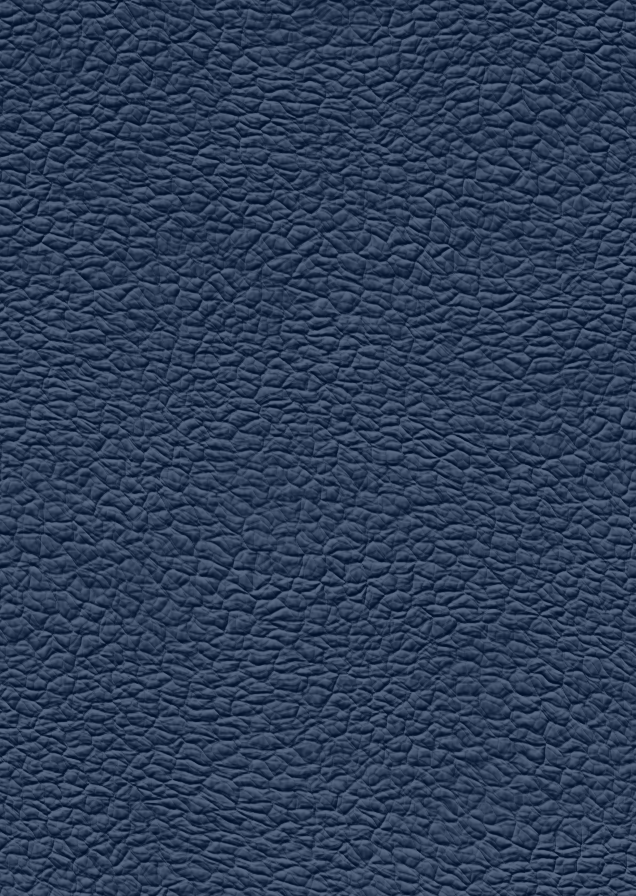
Write a Shadertoy shader that draws this texture.

```glsl
// Navy blue pebbled leather with fine wrinkles, lit from above.
#define BASE_COLOR vec3(0.180, 0.243, 0.343)
#define PEBBLES vec2(37.0, 61.0)   // pebbles per canvas height, across and up
#define TILT 0.13                  // downward slant of the rows
#define EDGE_SHARPNESS 6.0         // steepness of the pebble rims
#define FINE_DEPTH 0.32            // depth of the small pebbles
#define WRINKLE_DEPTH 0.34         // depth of the long diagonal creases
#define LIGHT_DIR vec2(-0.28, 0.96)
#define RELIEF_STEP 0.0014         // half width of the slope sample
#define RELIEF 0.41                // contrast of the shading
#define GRAIN 0.10                 // strength of the surface grain
#define TONE_LIMIT 0.19            // soft limit of light and dark

vec2 hash2(vec2 cell) {
    vec3 a = fract(cell.xyx * vec3(0.1031, 0.1030, 0.0973));
    a += dot(a, a.yzx + 33.33);
    return fract((a.xx + a.yz) * a.zy);
}

float cornerSlope(vec2 corner, vec2 offset) {
    float angle = 6.2832 * hash2(corner).x;
    return dot(vec2(cos(angle), sin(angle)), offset);
}

float gradientNoise(vec2 p) {
    vec2 i = floor(p), f = p - i;
    vec2 u = f * f * f * (f * (f * 6.0 - 15.0) + 10.0);
    vec2 e = vec2(1.0, 0.0);
    float low = mix(cornerSlope(i, f), cornerSlope(i + e, f - e), u.x);
    float high = mix(cornerSlope(i + e.yx, f - e.yx),
                     cornerSlope(i + e.xx, f - e.xx), u.x);
    return mix(low, high, u.y);
}

// Distance to the nearest border between irregular cells
float cellBorder(vec2 p) {
    vec2 i = floor(p), f = p - i;
    vec2 nearest = vec2(0.0);
    float best = 8.0;
    for (int y = -1; y <= 1; y++)
    for (int x = -1; x <= 1; x++) {
        vec2 g = vec2(x, y);
        vec2 r = g + 0.08 + 0.84 * hash2(i + g) - f;
        float d = dot(r, r);
        if (d < best) { best = d; nearest = r; }
    }
    float border = 1.0;
    for (int y = -1; y <= 1; y++)
    for (int x = -1; x <= 1; x++) {
        vec2 g = vec2(x, y);
        vec2 r = g + 0.08 + 0.84 * hash2(i + g) - f;
        vec2 across = r - nearest;
        if (dot(across, across) > 0.0001)
            border = min(border, dot(0.5 * (r + nearest), normalize(across)));
    }
    return max(border, 0.0);
}

float pebble(vec2 p) {
    return 1.0 - exp(-EDGE_SHARPNESS * cellBorder(p));
}

// Thin grooves along the zero lines of stretched noise
float wrinkle(vec2 p, float slant) {
    vec2 q = vec2(p.x, p.y + slant * p.x) * vec2(8.0, 30.0);
    return exp(-12.0 * abs(gradientNoise(q + 40.0 * slant)));
}

float leatherHeight(vec2 p) {
    // Bend the rows broadly, then roughen the pebble outlines
    vec2 q = p + vec2(0.0, TILT * p.x);
    q += 0.030 * vec2(gradientNoise(p * 5.0 + 3.7), gradientNoise(p * 4.5 + 19.3));
    q += 0.006 * vec2(gradientNoise(p * 44.0 + 7.1), gradientNoise(p * 44.0 + 31.9));

    float depth = 0.85 + 0.5 * gradientNoise(p * vec2(9.0, 13.0) + 53.0);
    float height = depth * pebble(q * PEBBLES);
    height += FINE_DEPTH * pebble(q * PEBBLES * 1.85 + 11.0);
    height -= WRINKLE_DEPTH * (wrinkle(q, 0.50) + wrinkle(q, -0.62));
    return height;
}

void mainImage(out vec4 fragColor, in vec2 fragCoord) {
    vec2 p = fragCoord / iResolution.y;

    // Surfaces that face the light brighten, the far sides darken
    vec2 toLight = LIGHT_DIR * RELIEF_STEP;
    float towards = leatherHeight(p + toLight);
    float away = leatherHeight(p - toLight);
    float tone = RELIEF * (away - towards);

    // Slightly dark creases, fine grain and a broad change of tone
    tone += 0.035 * (0.5 * (towards + away) - 0.54);
    tone += GRAIN * gradientNoise(p * 210.0);
    tone += 0.5 * GRAIN * gradientNoise(p * 95.0 + 71.0);
    tone += 0.03 * (0.5 - p.y) + 0.025 * gradientNoise(p * 3.0 + 5.0);

    tone = TONE_LIMIT * tanh(tone / TONE_LIMIT);
    fragColor = vec4(clamp(BASE_COLOR + tone, 0.0, 1.0), 1.0);
}
```
